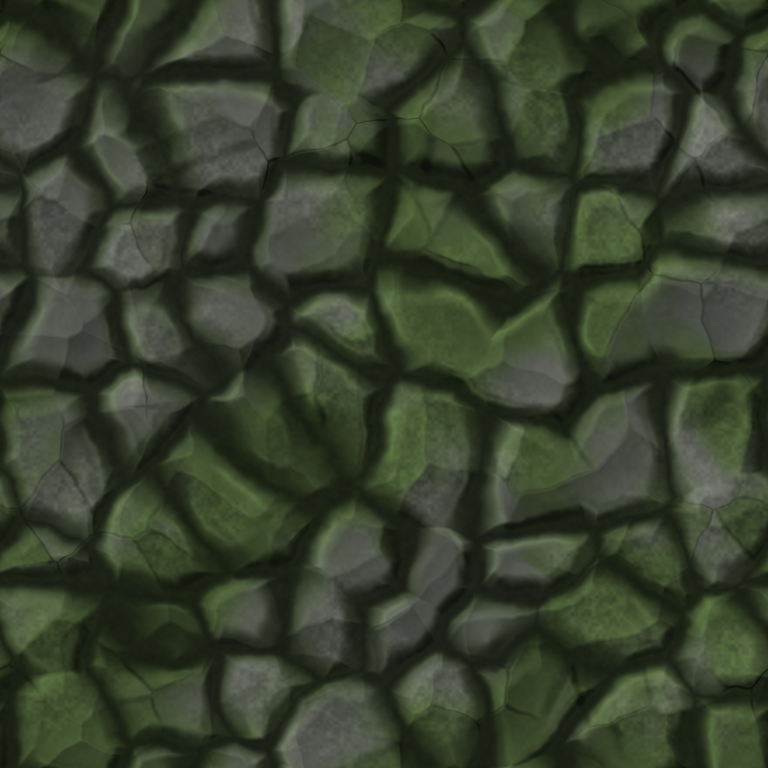
Reproduce this texture procedurally as a WebGL 2 fragment shader.

```glsl
#version 300 es
precision highp float;
// Seamless wall of mossy, chipped stones with soft dark crevices.
uniform vec2 u_resolution;
out vec4 fragColor;

const float STONES = 8.0;
const float FACETS = 11.0;

vec2 wrap(vec2 cell, float period) {
  return floor(mod(cell + 0.5, period));
}

vec2 hash2(vec2 p) {
  vec3 a = fract(p.xyx * vec3(0.1031, 0.1030, 0.0973));
  a += dot(a, a.yzx + 33.33);
  return fract((a.xx + a.yz) * a.zy);
}

float noise(vec2 uv, float period, float seed) {
  vec2 p = uv * period, i = floor(p), f = p - i;
  f = f * f * (3.0 - 2.0 * f);
  vec4 c;
  for (int k = 0; k < 4; k++) {
    vec2 corner = vec2(k & 1, k >> 1);
    c[k] = hash2(wrap(i + corner, period) + seed).x;
  }
  return mix(mix(c.x, c.y, f.x), mix(c.z, c.w, f.x), f.y);
}

float fbm(vec2 uv, float period, float seed) {
  float sum = 0.0, amp = 0.52;
  for (int k = 0; k < 5; k++) {
    sum += amp * noise(uv, period, seed);
    period *= 2.0;
    amp *= 0.5;
  }
  return sum;
}

// Odd cells may join an even neighbour, giving long and bent stones.
vec2 stoneRoot(vec2 cell) {
  vec2 id = wrap(cell, STONES), h = hash2(id + 71.0);
  if (mod(id.x + id.y, 2.0) < 0.5 || h.x > 0.6) return id;
  float turn = floor(h.y * 4.0) * 1.5708;
  return wrap(id + round(vec2(cos(turn), sin(turn))), STONES);
}

float stoneDistance(vec2 p, vec2 cell) {
  vec2 h = hash2(wrap(cell, STONES) + 13.0);
  return length(cell + 0.1 + 0.8 * h - p) - 0.3 * fract(h.x * 17.0 + h.y * 5.0);
}

// x: distance to the crevice, y: random tone of the stone
vec2 stones(vec2 uv) {
  vec2 p = uv * STONES, base = floor(p), nearest = base;
  float d1 = 9.0, d2 = 9.0;
  for (int k = 0; k < 25; k++) {
    vec2 cell = base + vec2(k % 5, k / 5) - 2.0;
    float d = stoneDistance(p, cell);
    if (d < d1) { d1 = d; nearest = cell; }
  }
  vec2 root = stoneRoot(nearest);
  for (int k = 0; k < 25; k++) {
    vec2 cell = base + vec2(k % 5, k / 5) - 2.0;
    if (distance(stoneRoot(cell), root) > 0.5) d2 = min(d2, stoneDistance(p, cell));
  }
  return vec2(0.5 * (d2 - d1), hash2(root + 37.0).y);
}

// x: scooped height, y: blended tone, z: distance to the ridge
vec3 facets(vec2 uv) {
  vec2 p = uv * FACETS, base = floor(p);
  float d1 = 9.0, d2 = 9.0, tone = 0.0, total = 0.0;
  for (int k = 0; k < 9; k++) {
    vec2 cell = base + vec2(k % 3, k / 3) - 1.0;
    vec2 h = hash2(wrap(cell, FACETS) + 53.0);
    vec2 r = cell + h - p;
    float d = dot(r, r), weight = exp(-22.0 * d);
    tone += weight * fract(h.x * 23.0 + h.y * 11.0);
    total += weight;
    d2 = min(d2, max(d, d1));
    d1 = min(d1, d);
  }
  return vec3(d1, tone / max(total, 1e-12), d2 - d1);
}

float height(float edge, float scoop) {
  return 0.022 * smoothstep(0.03, 0.24, edge) + 0.045 * min(scoop, 0.6);
}

void main() {
  vec2 uv = gl_FragCoord.xy / u_resolution;
  vec2 warp = vec2(fbm(uv, 6.0, 3.0), fbm(uv, 6.0, 91.0)) - 0.5;
  vec2 p = uv + 0.075 * warp;

  vec2 stone = stones(p);
  vec3 facet = facets(p);
  float mottle = fbm(uv, 9.0, 29.0);
  float patches = fbm(uv, 5.0, 117.0);
  float edge = stone.x + 0.09 * (mottle - 0.5);

  // Light from the upper left
  vec2 toLight = 0.006 * vec2(-0.6, 0.8);
  float litHeight = height(stones(p + toLight).x, facets(p + toLight).x);
  float light = clamp((height(stone.x, facet.x) - litHeight) / 0.006, -1.0, 1.0);

  // Crevice core, mossy shoulder and stone face
  float core = smoothstep(0.0, 0.1, edge);
  float face = smoothstep(0.05, 0.26, edge);
  float tone = 0.72 + 0.3 * facet.y + 0.16 * stone.y + 0.55 * (mottle - 0.5);
  float value = 0.125 + (0.08 * core + 0.145 * face) * tone;
  value += 0.11 * light * core + 0.12 * (patches - 0.5) * face;

  // Chipped rims, hairline cracks and fine grain
  float rim = exp(-pow((edge - 0.15) / 0.035, 2.0));
  value += 0.09 * rim * smoothstep(0.5, 0.7, noise(uv, 14.0, 151.0));
  float crack = 1.0 - smoothstep(0.0, 0.09, facet.z);
  value -= 0.09 * crack * core * smoothstep(0.5, 0.75, noise(uv, 10.0, 173.0));
  float grain = noise(uv, 220.0, 7.0) + noise(uv, 110.0, 19.0) - 1.0;
  value += grain * (0.015 + 0.05 * face * smoothstep(0.35, 0.65, mottle));

  // Moss green shifting to bare grey
  float bare = smoothstep(0.36, 0.64, patches + 0.18 * (facet.y - 0.5)) * (0.4 + 0.6 * face);
  vec3 tint = mix(vec3(0.8, 1.0, 0.58), vec3(0.97, 1.0, 0.93), bare);
  fragColor = vec4(tint * clamp(value, 0.07, 0.62) * (1.0 - 0.05 * bare), 1.0);
}
```
